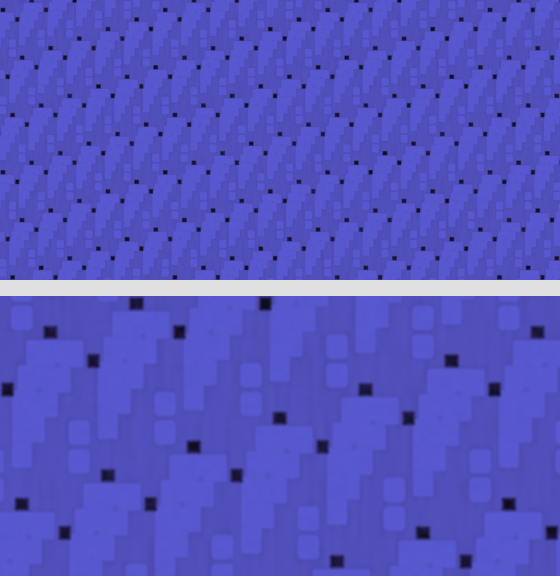
Top, the full canvas; bottom, a detail of the centre.
Reproduce this pattern procedurally as a Shadertoy shader.

```glsl
float hash(vec2 p) {
    vec3 q = fract(vec3(p.xyx) * 0.1031);
    q += dot(q, q.yzx + 33.33);
    return fract((q.x + q.y) * q.z);
}

float valueNoise(vec2 p) {
    vec2 cell = floor(p), f = fract(p);
    f = f * f * (3.0 - 2.0 * f);
    return mix(mix(hash(cell), hash(cell + vec2(1, 0)), f.x),
               mix(hash(cell + vec2(0, 1)), hash(cell + vec2(1, 1)), f.x), f.y);
}

float roundedBox(vec2 p, vec2 halfSize, float radius) {
    vec2 d = abs(p) - halfSize + radius;
    return length(max(d, 0.0)) + min(max(d.x, d.y), 0.0) - radius;
}

// Stepped mass narrowing downward to a bar, with two loose blocks beside it
float paleShape(vec2 p) {
    float d = 1e3;
    for (int k = 0; k < 5; k++) {
        float row = float(k);
        float left = max(-0.7, 0.3 - 0.6 * row);
        float right = 4.3 - 0.9 * row;
        vec2 center = vec2(0.5 * (left + right), 1.75 * row - 10.5);
        d = min(d, roundedBox(p - center, vec2(0.5 * (right - left), 0.95), 0.2));
    }
    for (int k = 0; k < 2; k++) {
        vec2 center = vec2(-2.0, 2.0 * float(k) - 3.0);
        d = min(d, roundedBox(p - center, vec2(0.75, 0.85), 0.35));
    }
    return d;
}

float darkDots(vec2 p) {
    float first = roundedBox(p, vec2(0.46, 0.42), 0.12);
    float second = roundedBox(p - vec2(3, 2), vec2(0.4, 0.46), 0.12);
    return min(first, second);
}

float faintSpecks(vec2 p) {
    return min(length(p - vec2(1.2, -8.0)), length(p - vec2(2.5, -9.7))) - 0.2;
}

void mainImage(out vec4 fragColor, in vec2 fragCoord) {
    // Grid units, y pointing down
    float gridRows = 58.64;
    float pixel = gridRows / iResolution.y;
    vec2 grid = vec2(fragCoord.x, iResolution.y - fragCoord.y) * pixel;
    vec2 p = grid - vec2(4.62, 12.08);

    // Skewed lattice of repeats
    mat2 lattice = mat2(6, -2, 4, 10);
    vec2 base = floor(inverse(lattice) * p);
    float pale = 1e3, dots = 1e3, specks = 1e3, wear = 0.0;
    for (int j = 0; j <= 2; j++) {
        for (int i = -1; i <= 1; i++) {
            vec2 id = base + vec2(i, j);
            vec2 local = p - lattice * id;
            float dotDistance = darkDots(local);
            if (dotDistance < dots) wear = hash(id + 50.0);
            dots = min(dots, dotDistance);
            pale = min(pale, paleShape(local));
            specks = min(specks, faintSpecks(local));
        }
    }

    // Ground with upright streaks and a slightly darker rim
    float edge = max(0.14, 0.7 * pixel);
    float streaks = valueNoise(grid * vec2(2.6, 0.45) + 20.0) - 0.5;
    float grain = valueNoise(grid * 2.2 + 90.0) - 0.5;
    vec3 ground = vec3(0.317, 0.309, 0.728) * (1.0 + 0.05 * streaks);
    ground *= 1.0 - 0.03 * exp(-9.0 * pale * pale);

    // Pale shapes and their specks
    vec3 color = mix(vec3(0.344, 0.342, 0.81), ground, smoothstep(-edge, edge, pale));
    color *= 1.0 - 0.06 * (1.0 - smoothstep(-edge, edge, specks));
    color *= 1.0 + 0.02 * grain;

    // Dark dots with a soft border and uneven ink
    vec3 ink = vec3(0.08, 0.065, 0.18) * (0.8 + 0.5 * wear + 0.8 * grain);
    color = mix(ink, color, smoothstep(-edge - 0.08, edge + 0.06, dots));
    fragColor = vec4(color, 1.0);
}
```
